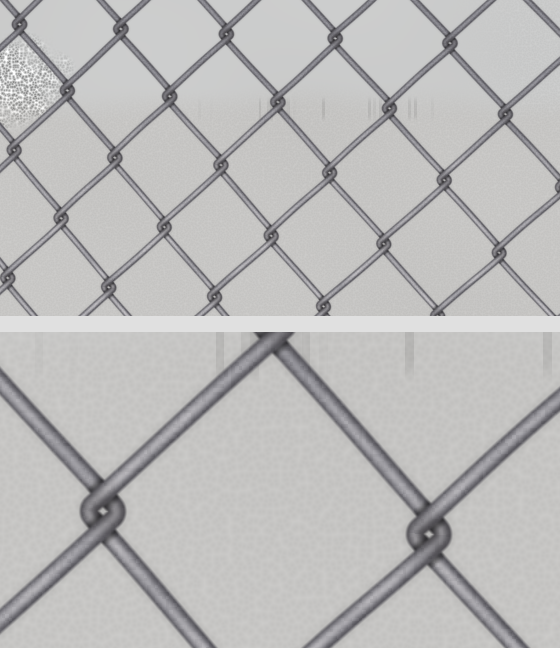
Top, the full canvas; bottom, a detail of the centre.
Give the GLSL for this pattern, as a Shadertoy shader.

```glsl
#define COLUMN 0.340     // knot spacing across, in canvas heights
#define ROW 0.2083       // knot spacing down, alternate rows staggered
#define SPREAD 0.0069    // columns widen to the right
#define GROW 0.0039      // rows grow to the right
#define TILT 0.0231      // drop of a row per column
#define LEAN 0.0093      // sideways shift per row
#define WIRE 0.0098      // wire radius
#define HOOK 0.0185      // how far neighbouring wires interlock
#define BEND 0.010       // radius of the bend at a knot
#define CENTRE vec2(0.697, 0.477)

float hash(vec2 p) {
    return fract(sin(dot(p, vec2(127.1, 311.7))) * 43758.55);
}

// Distance to the nearest scattered cell point
float cellular(vec2 p) {
    vec2 base = floor(p), f = fract(p);
    float nearest = 2.0;
    for (int y = -1; y <= 1; y++)
    for (int x = -1; x <= 1; x++) {
        vec2 o = vec2(x, y), id = base + o;
        vec2 point = o + vec2(hash(id), hash(id + 57.3)) - f;
        nearest = min(nearest, dot(point, point));
    }
    return sqrt(nearest);
}

float waves(vec2 p) {
    return (sin(p.x + 1.7 * sin(p.y)) + sin(1.9 * p.y - 0.8 * p.x + 2.0) + sin(2.7 * p.x + 1.3 * p.y)) / 3.0;
}

// Undo the perspective by fixed-point iteration
vec2 toLattice(vec2 p) {
    vec2 c = vec2(0.0);
    for (int i = 0; i < 5; i++) {
        c.y = (p.y + TILT * c.x) / (ROW + GROW * c.x);
        c.x = (p.x - LEAN * c.y) / (COLUMN + SPREAD * c.x);
    }
    return c;
}

// Signed distance to the centre line of zigzag wire k: a wedge with a round tip
float strand(vec2 c, float k, vec2 cell, out float rising, out float tipDist) {
    float tip = floor(c.y + 0.5);
    float side = mod(tip - k, 2.0) < 0.5 ? 1.0 : -1.0;
    vec2 p = vec2((c.x - 0.5 * k - 0.25) * side, c.y - tip) * cell;
    rising = step(0.0, side * p.y);
    vec2 reach = vec2(0.25 * cell.x + HOOK, 0.5 * cell.y);
    vec2 dir = normalize(reach);
    p = vec2(p.x + reach.x - BEND / dir.y, abs(p.y));
    tipDist = length(p);
    float d = length(p - dir * max(dot(p, dir), 0.0));
    d *= sign(p.y * dir.x - p.x * dir.y);
    return (d - BEND) * side;
}

// Pale haze, faint ground grain, distant posts and a speckled bush
vec3 background(vec2 p) {
    float ground = 1.0 - smoothstep(0.62, 0.74, p.y + 0.02 * waves(p * 5.0));
    vec3 col = mix(vec3(0.795, 0.798, 0.797), vec3(0.780, 0.777, 0.770), ground);
    col += 0.008 * waves(p * vec2(3.0, 4.0));
    float grain = cellular(p * 150.0) - 0.5;
    col += 0.035 * grain * max(ground, smoothstep(1.4, 1.7, p.x));

    float post = smoothstep(0.72, 0.95, hash(vec2(floor(p.x * 110.0), 3.0)));
    float band = smoothstep(0.61, 0.64, p.y) * (1.0 - smoothstep(0.67, 0.70, p.y));
    band *= smoothstep(0.55, 0.80, p.x) * (1.0 - smoothstep(1.38, 1.45, p.x));
    col -= 0.06 * post * band;

    vec2 fromBush = (p - vec2(0.02, 0.74)) / vec2(0.23, 0.17);
    float bush = 1.0 - smoothstep(0.35, 1.0, length(fromBush) + 0.2 * waves(p * 30.0));
    float leaves = cellular(p * 110.0) - 0.45 + 0.35 * (cellular(p * 45.0) - 0.5);
    return col + bush * 0.55 * leaves;
}

// Round metal: bright core, dark rims, duller towards the top and in the knots
vec3 metal(float across, float tipDist, vec2 p, float rising) {
    float core = 1.0 - smoothstep(0.0, 0.95, abs(across - 0.1));
    float lower = 1.0 - smoothstep(0.35, 0.85, p.y + 0.08 * waves(p * 4.0));
    float worn = 0.72 + 0.28 * waves(p * 19.0 + 4.0 * rising);
    float shine = mix(0.30, 1.0, lower) * worn;
    vec3 col = mix(vec3(0.36, 0.355, 0.38), vec3(0.50, 0.50, 0.53), core);
    col = mix(col, vec3(0.80, 0.79, 0.80), core * shine * 0.85);
    col += 0.05 * (hash(floor(p * 260.0)) - 0.5);
    float knot = exp(-pow(tipDist / 0.026, 2.0));
    return mix(col, vec3(0.27, 0.26, 0.27), knot * mix(0.65, 0.4, core));
}

void mainImage(out vec4 fragColor, in vec2 fragCoord) {
    vec2 p = fragCoord / iResolution.y;
    vec2 bowed = p + 0.0025 * vec2(waves(p * 7.0), waves(p.yx * 8.0));
    vec2 c = toLattice(bowed - CENTRE);
    vec2 cell = vec2(COLUMN + 2.0 * SPREAD * c.x, ROW + GROW * c.x);
    float soft = max(1.0 / iResolution.y, 0.0022);
    vec3 col = background(p);
    float covered = 0.0;

    // Falling halves first, rising halves over them
    for (int layer = 0; layer < 2; layer++)
    for (int i = -1; i <= 1; i++) {
        float rising, tipDist;
        float d = strand(c, floor(2.0 * c.x) + float(i), cell, rising, tipDist);
        if (int(rising) != layer) continue;
        float cover = 1.0 - smoothstep(-soft, soft, abs(d) - WIRE);
        float shadow = 1.0 - smoothstep(WIRE, 1.9 * WIRE, abs(d));
        col *= 1.0 - shadow * mix(0.04, 0.45, covered * float(layer));
        col = mix(col, metal(d / WIRE, tipDist, p, rising), cover);
        covered = max(covered, cover);
    }
    fragColor = vec4(clamp(col, 0.0, 1.0), 1.0);
}
```
